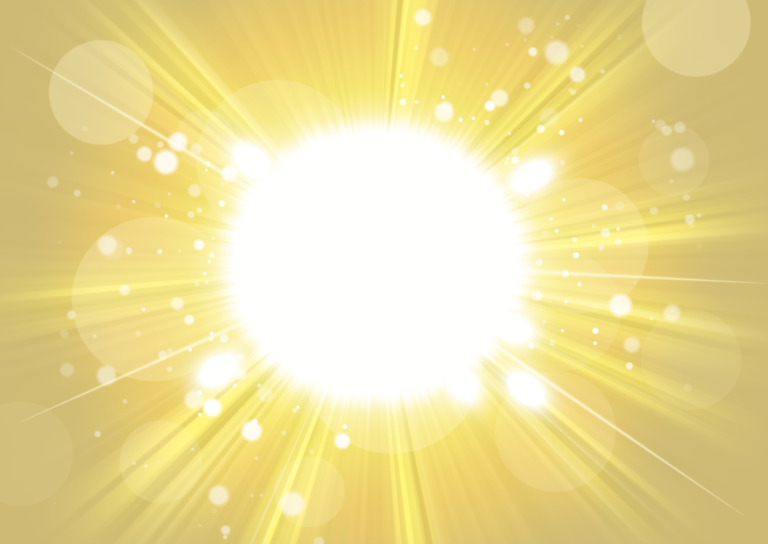
Give the GLSL for this background, as a Shadertoy shader.

```glsl
// Draws a golden starburst with a white core, fine rays, soft bubbles and sparkles.
#define TAU 6.2831853
#define CENTER vec2(-0.015, 0.015)
#define TAN_EDGE vec3(0.81, 0.73, 0.458)
#define GOLD vec3(0.93, 0.80, 0.42)
#define YELLOW vec3(0.97, 0.92, 0.45)
#define CREAM vec3(1.0, 0.975, 0.82)
#define WHITE vec3(1.0, 1.0, 0.995)
#define CORE_RADIUS 0.257
#define SPARKLES 190

float hash(float n) {
    return fract(sin(n * 127.1 + 3.7) * 43758.5453);
}

// Noise around the circle in whole cells; low softness gives hard facets.
float streaks(float angle, float cells, float seed, float softness) {
    float x = fract(angle / TAU) * cells;
    float cell = floor(x);
    float a = hash(cell + seed);
    float b = hash(mod(cell + 1.0, cells) + seed);
    return mix(a, b, smoothstep(1.0 - softness, 1.0, x - cell));
}

vec2 polar(float angle, float radius) {
    return radius * vec2(cos(angle), sin(angle));
}

float disc(vec2 p, float radius, float blur) {
    return 1.0 - smoothstep(radius - blur, radius + blur, length(p));
}

// Broad bundles of light: direction and angular width.
float rayBundles(float angle) {
    vec2 bundles[11] = vec2[11](
        vec2(3.25, 0.09), vec2(0.13, 0.08), vec2(-0.20, 0.08), vec2(-0.43, 0.06),
        vec2(-0.76, 0.08), vec2(-1.43, 0.08), vec2(-1.93, 0.11), vec2(-2.36, 0.15),
        vec2(2.38, 0.13), vec2(1.45, 0.09), vec2(0.75, 0.13));
    float light = 0.0;
    for (int i = 0; i < 11; i++) {
        float gap = (mod(angle - bundles[i].x + 0.5 * TAU, TAU) - 0.5 * TAU) / bundles[i].y;
        light = max(light, exp(-gap * gap));
    }
    return light;
}

// Thin tapering needles: direction and reach.
float needles(vec2 q) {
    vec2 needle[4] = vec2[4](
        vec2(2.605, 0.78), vec2(-0.05, 0.72), vec2(-0.60, 0.82), vec2(-2.723, 0.72));
    float light = 0.0;
    for (int i = 0; i < 4; i++) {
        vec2 dir = polar(needle[i].x, 1.0);
        float along = dot(q, dir);
        float across = q.x * dir.y - q.y * dir.x;
        float taper = clamp(1.0 - along / needle[i].y, 0.0, 1.0);
        float width = 0.0012 + 0.005 * taper;
        light += step(0.0, along) * sqrt(taper) * exp(-across * across / (width * width));
    }
    return min(1.3 * light, 1.0);
}

// Soft lobes stretched outward around the core: direction and distance.
float lobes(vec2 q) {
    vec2 lobe[6] = vec2[6](
        vec2(2.45, 0.295), vec2(0.51, 0.328), vec2(-2.547, 0.35),
        vec2(-0.695, 0.36), vec2(-0.437, 0.275), vec2(-0.946, 0.268));
    float light = 0.0;
    for (int i = 0; i < 6; i++) {
        vec2 dir = polar(lobe[i].x, 1.0);
        vec2 d = vec2(dot(q, dir) - lobe[i].y, q.x * dir.y - q.y * dir.x);
        light += 1.7 * exp(-dot(d * d, vec2(420.0, 1000.0)));
    }
    return min(light, 1.0);
}

// Large translucent bubbles, strongest first: position and radius.
vec3 addBubbles(vec3 color, vec2 p) {
    vec3 bubbles[14] = vec3[14](
        vec3(-0.520, 0.330, 0.096), vec3(0.574, 0.459, 0.100), vec3(0.015, -0.168, 0.166),
        vec3(-0.423, -0.050, 0.151), vec3(0.362, 0.048, 0.124), vec3(-0.197, 0.205, 0.148),
        vec3(-0.330, 0.245, 0.054), vec3(-0.137, -0.404, 0.065), vec3(-0.410, -0.349, 0.076),
        vec3(0.315, -0.293, 0.111), vec3(0.325, -0.072, 0.111), vec3(0.533, 0.205, 0.065),
        vec3(0.565, -0.161, 0.092), vec3(-0.668, -0.334, 0.096));
    for (int i = 0; i < 14; i++) {
        float alpha = mix(0.32, 0.08, float(i) / 13.0);
        color = mix(color, CREAM, alpha * disc(p - bubbles[i].xy, bubbles[i].z, 0.002));
    }
    return color;
}

// Scattered dots, brighter near the core, toward the left and the upper right.
vec3 addSparkles(vec3 color, vec2 q) {
    for (int i = 0; i < SPARKLES; i++) {
        float n = float(i);
        float angle = (mod(n, 2.0) < 0.5 ? 0.5 : 3.55) + 2.0 * (hash(n + 11.0) - 0.5);
        float spread = pow(hash(n + 211.0), 1.3);
        float size = mix(0.003, 0.022, pow(hash(n + 411.0), 3.5));
        float alpha = mix(0.2, 1.3, hash(n + 611.0)) * (1.1 - 0.8 * spread);
        vec2 d = q - polar(angle, 0.30 + 0.32 * spread);
        color = mix(color, WHITE, min(alpha, 1.0) * disc(d, size, 0.25 * size + 0.001));
    }
    return color;
}

void mainImage(out vec4 fragColor, in vec2 fragCoord) {
    vec2 q = (fragCoord - 0.5 * iResolution.xy) / iResolution.y - CENTER;
    float r = length(q), angle = atan(q.y, q.x);

    // Warm backdrop with soft, faceted and hairline rays
    float fine = 0.55 * streaks(angle, 290.0, 5.0, 0.5) + 0.45 * streaks(angle, 90.0, 400.0, 0.2);
    float wide = streaks(angle, 34.0, 800.0, 0.15);
    float hairs = pow(streaks(angle, 360.0, 1200.0, 1.0), 6.0);
    float bundle = rayBundles(angle), fade = 1.0 - smoothstep(0.38, 0.82, r);
    vec3 color = mix(GOLD, TAN_EDGE, smoothstep(0.43, 0.65, r + 0.03 * (wide - 0.5)));
    color = mix(color, YELLOW, 0.9 * (1.0 - smoothstep(0.29, 0.47, r)));
    float rays = bundle * (0.35 + 0.8 * fine) + 0.12 * wide;
    color = mix(color, YELLOW, clamp(1.25 * rays * fade, 0.0, 1.0));
    color += fade * (0.04 + 0.15 * bundle) * (fine - 0.5);
    color = mix(color, CREAM, fade * hairs * (0.06 + 0.6 * bundle));

    // Bubbles, needles and sparkles
    color = addSparkles(mix(addBubbles(color, q + CENTER), CREAM, needles(q)), q);

    // White core with a feathered rim
    float rim = r / (1.0 + 0.04 * cos(2.0 * angle)) - 0.02 * (fine - 0.5);
    color = mix(color, CREAM, 0.7 * (1.0 - smoothstep(CORE_RADIUS, CORE_RADIUS + 0.09, rim)));
    color = mix(color, WHITE, max(1.0 - smoothstep(CORE_RADIUS - 0.01, CORE_RADIUS + 0.04, rim), lobes(q)));
    fragColor = vec4(clamp(color, 0.0, 1.0), 1.0);
}
```
